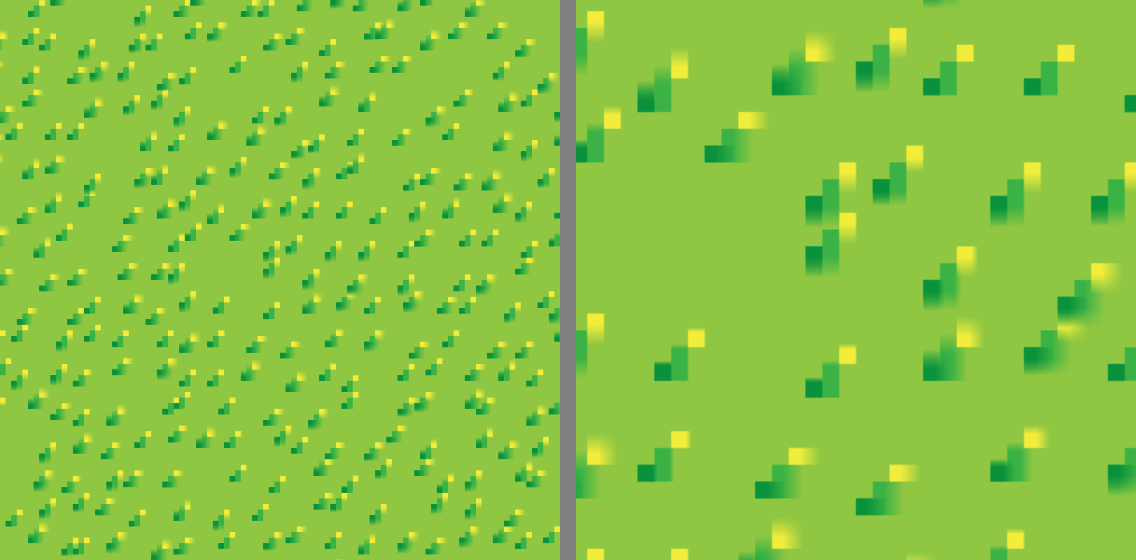
Left, the full canvas; right, a detail of the centre.
Write a Shadertoy shader that draws this texture.

```glsl
// Pixel-art meadow: small stepped grass tufts with yellow tips scattered on a light green field.

const float GRID = 100.0;    // square cells across the canvas
const float TILE = 6.0;      // cells per scatter tile
const float PRESENCE = 0.9;  // share of tiles holding a tuft

const vec3 FIELD = vec3(0.56, 0.78, 0.26);
const vec3 BLADE = vec3(0.23, 0.70, 0.27);
const vec3 SHADE = vec3(0.04, 0.57, 0.23);
const vec3 TIP   = vec3(0.95, 0.93, 0.23);

float hash(vec2 p) {
    return fract(sin(dot(p, vec2(127.1, 311.7))) * 43758.5453);
}

// Span from 0 to len: crisp at the start, fading out at the end by soft
float span(float x, float len, float soft, float edge) {
    float rise = smoothstep(-0.5 * edge, 0.5 * edge, x);
    float fall = (x - len + 0.5 * edge + 0.3 * soft) / (edge + 1.1 * soft);
    return rise * (1.0 - clamp(fall, 0.0, 1.0));
}

// Rectangle coverage; flip selects whether it fades downward or upward
float block(vec2 p, vec2 size, vec2 soft, bool flip, float edge) {
    float y = flip ? size.y - p.y : p.y;
    return span(p.x, size.x, soft.x, edge) * span(y, size.y, soft.y, edge);
}

// Paint one tuft whose lower left corner is at the origin of p
vec3 paintTuft(vec3 color, vec2 p, vec2 soft, bool flip, float edge) {
    float foot = block(p, vec2(2.0, 1.0), soft, flip, edge);
    float stem = block(p - vec2(1.0, 0.0), vec2(1.0, 2.0), soft, flip, edge);
    float shade = block(p, vec2(1.0), soft, flip, edge);
    float tip = block(p - vec2(2.0), vec2(1.0), soft, flip, edge);
    color = mix(color, BLADE, max(foot, stem));
    color = mix(color, SHADE, shade);
    return mix(color, TIP, tip);
}

// Random fade width: about half of the tufts stay crisp
float fadeAmount(vec2 id) {
    return smoothstep(0.4, 0.7, hash(id));
}

vec3 meadow(vec2 cell, float edge) {
    vec3 color = FIELD;
    float baseRow = floor(cell.y / TILE);
    for (int j = -1; j <= 1; j++) {
        // Each row of tiles slides sideways by whole cells
        float row = baseRow + float(j);
        float slide = floor(hash(vec2(row, 7.3)) * TILE);
        float baseColumn = floor((cell.x - slide) / TILE);
        for (int i = -1; i <= 1; i++) {
            vec2 id = vec2(baseColumn + float(i), row);
            if (hash(id + 51.7) > PRESENCE) continue;
            vec2 jitter = floor(vec2(hash(id + 3.1) * 5.0, hash(id + 17.9) * 4.0));
            vec2 corner = id * TILE + vec2(slide, 0.0) + jitter;
            vec2 soft = vec2(fadeAmount(id + 29.3), fadeAmount(id + 37.7));
            bool flip = hash(id + 43.1) < 0.6;
            color = paintTuft(color, cell - corner, soft, flip, edge);
        }
    }
    return color;
}

void mainImage(out vec4 fragColor, in vec2 fragCoord) {
    vec2 cell = fragCoord / iResolution.y * GRID;
    float edge = max(0.12, GRID / iResolution.y);
    fragColor = vec4(meadow(cell, edge), 1.0);
}
```
